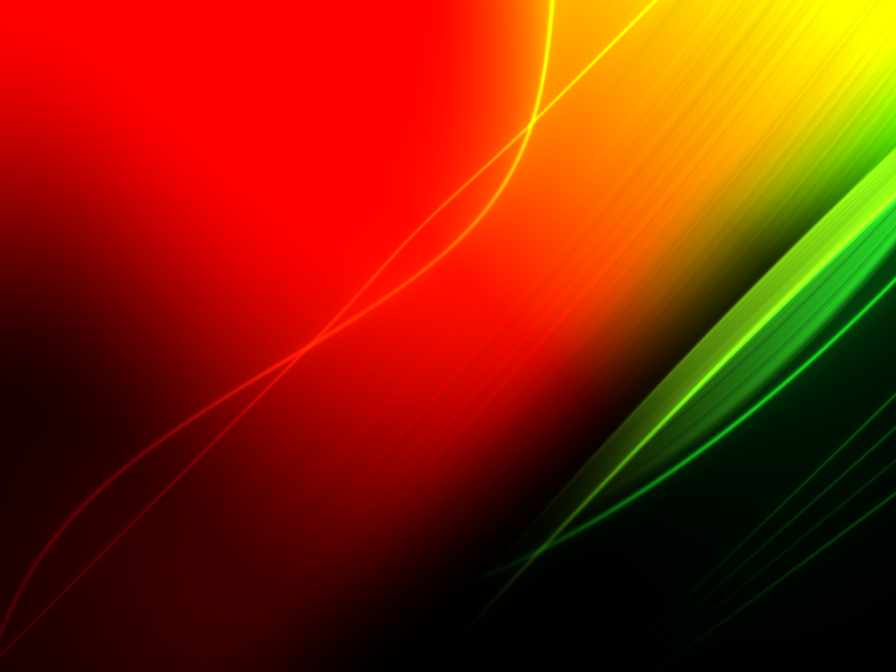
This background is drawn by a WebGL 1 fragment shader. Its source:

```glsl
precision highp float;

uniform vec2 u_resolution;

float hash(float n) {
    return fract(sin(n * 127.1) * 4375.85);
}

float noise(float x) {
    float f = fract(x);
    return mix(hash(floor(x)), hash(floor(x) + 1.0), f * f * (3.0 - 2.0 * f));
}

// Fine parallel fibres across coordinate x, centred on zero
float fibres(float x) {
    return 0.6 * noise(x) + 0.4 * noise(x * 2.3 + 17.0) - 0.5;
}

float softTanh(float x) {
    return 1.0 - 2.0 / (exp(2.0 * x) + 1.0);
}

// Horizontal position of the S-shaped strand at height y
float strandX(float y) {
    float h = y - 0.484;
    return 0.46 + (h > 0.0 ? 0.37 * softTanh(4.37 * h) : 0.52 * softTanh(3.25 * h));
}

// Bright core with a faint halo
float glowLine(float dist, float width) {
    float r = dist / width;
    return exp(-r * r) + 0.18 * exp(-abs(r) * 0.25);
}

// Height of a parabolic ray
float ray(float u, float height, float slope, float bend) {
    return height + u * (slope + bend * u);
}

// Red and orange light, cut off along the diagonal
vec3 warmLight(vec2 p, float strandDist) {
    float diagonal = p.x - p.y;
    float corner = max(p.x + p.y - 1.75, 0.0);
    float redEdge = 1.0 - smoothstep(0.27, 0.6, diagonal - 0.17 * corner);
    float greenEdge = 1.0 - smoothstep(0.36, 0.63, diagonal - 0.35 * corner);

    float horizon = 0.28 + 0.41 * exp(-p.x * p.x / 0.14);
    float red = smoothstep(-0.32, 0.31, p.y - horizon);
    vec2 ember = (p - vec2(0.38, 0.16)) / vec2(0.34, 0.3);
    red += (1.0 - red) * (0.05 + 0.19 * exp(-dot(ember, ember)));

    float orange = clamp(p.x + p.y - 1.28, 0.0, 0.96);
    orange *= smoothstep(-0.2, 0.03, strandDist);
    float halo = exp(-abs(strandDist) / (strandDist > 0.0 ? 0.09 : 0.045));
    orange += 0.16 * halo * smoothstep(0.4, 0.8, p.y);
    orange += 0.06 * smoothstep(0.35, 0.6, p.y) * smoothstep(0.0, 0.15, strandDist);

    float grain = fibres((diagonal + 0.12 * p.y * p.y) * 150.0);
    float grainMask = smoothstep(0.02, 0.2, strandDist);
    return vec3(red * redEdge, orange * greenEdge, 0.0) * (1.0 + 0.12 * grain * grainMask);
}

void main() {
    vec2 p = gl_FragCoord.xy / u_resolution.y;
    p.x *= 1.33333 * u_resolution.y / u_resolution.x;

    // Signed distance to the S strand, using its local slope
    float slope = (strandX(p.y + 0.005) - strandX(p.y - 0.005)) / 0.01;
    float strandDist = (p.x - strandX(p.y)) / sqrt(1.0 + slope * slope);
    vec3 color = warmLight(p, strandDist);

    // Two crossing strands
    float crossX = p.y - 0.024 - 0.012 * exp(-pow((p.y - 0.66) / 0.1, 2.0));
    float strands = glowLine(strandDist, 0.0032)
                  + 0.8 * glowLine((p.x - crossX) * 0.707, 0.0024);
    color += strands * vec3(0.27, 0.4 * smoothstep(0.3, 0.9, p.y), 0.02)
           * smoothstep(-0.5, 0.6, p.y);

    // Edges of the green fan
    float u = p.x - 0.972;
    float top = ray(u, 0.418, 1.07, -0.2);
    float spine = ray(u, 0.356, 1.02, -0.13);
    float bottom = ray(u, 0.3, 0.66, 0.75);
    float low = ray(u, 0.28, 0.67, 0.48);
    float fade = smoothstep(0.74, 1.36, p.x);
    float fan = fibres((p.y - bottom) / max(top - bottom, 0.03) * 26.0);

    // Dim green air below the fan
    float depth = max(spine - p.y, 0.0);
    color += vec3(0.0, 0.42, 0.06) * fade * fade * exp(-depth * 6.5)
           * smoothstep(-0.01, 0.06, spine - p.y);

    // Lime sheet above the spine, emerald sheet below it
    float upper = smoothstep(-0.004, 0.004, top - p.y) * smoothstep(-0.004, 0.004, p.y - spine);
    float lower = smoothstep(-0.004, 0.004, spine - p.y) * smoothstep(-0.012, 0.012, p.y - bottom);
    vec3 lime = vec3(0.6, 1.0, 0.08) * (0.12 + 0.92 * fade);
    vec3 emerald = mix(vec3(0.3, 0.45, 0.0), vec3(0.17, 0.95, 0.17), fade) * (0.1 + 0.8 * fade);
    float sheet = smoothstep(0.74, 1.05, p.x);
    color = mix(color, lime * (1.0 + 0.25 * fan), upper * sheet * 0.88);
    color = mix(color, emerald * (1.0 + 0.5 * fan), lower * sheet * 0.85);

    // Bright rays
    float rayFade = smoothstep(0.66, 1.15, p.x);
    color += vec3(0.35, 0.75, 0.06) * rayFade * glowLine((p.y - spine) * 0.7, 0.0035);
    color += vec3(0.22, 0.3, 0.02) * rayFade * glowLine((p.y - top) * 0.7, 0.003) * 0.5;
    color += vec3(0.06, 0.6, 0.07) * rayFade * glowLine((p.y - low) * 0.75, 0.0035);

    // Faint rays near the dark corner
    for (int i = 0; i < 4; i++) {
        float k = float(i);
        float path = ray(u, 0.065 - 0.022 * k, 0.95 - 0.075 * k, 0.04);
        float strength = 0.1 + 0.2 * hash(k + 3.0);
        color += vec3(0.08, 0.9, 0.1) * strength * smoothstep(0.94, 1.4, p.x)
               * glowLine((p.y - path) * 0.75, 0.0022);
    }

    gl_FragColor = vec4(clamp(color, 0.0, 1.0), 1.0);
}
```
